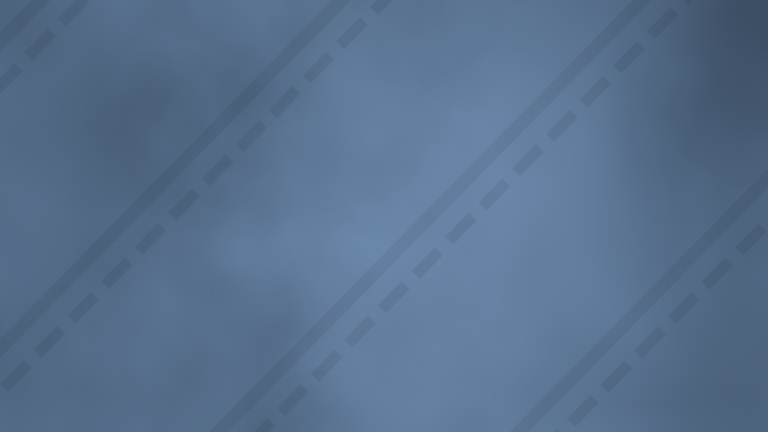
A Shadertoy shader for this background:

```glsl
// Lengths are in canvas heights
const vec3 DARK_BLUE  = vec3(0.25, 0.324, 0.414);
const vec3 LIGHT_BLUE = vec3(0.408, 0.522, 0.655);
const vec2 ALONG  = vec2(0.700, 0.714);
const vec2 ACROSS = vec2(0.714, -0.700);
const float SEAM_SPACING = 0.4967;
const float FIRST_SEAM   = -0.632;
const float SOLID_WIDTH  = 0.031;
const float DASH_OFFSET  = 0.0711;
const float DASH_PERIOD  = 0.1111;
const vec2  DASH_SIZE    = vec2(0.078, 0.026);
const vec4  DASH_SHIFT   = vec4(0.039, 0.0074, -0.028, -0.021);
const float SOLID_OPACITY = 0.062;
const float DASH_OPACITY  = 0.072;
const float EDGE_SOFTNESS = 0.005;
const float CLOUD_SCALE  = 3.2;
const float CLOUD_DEPTH  = 0.12;
const float MOTTLE_SCALE = 5.0;
const float MOTTLE_DEPTH = 0.30;

// Layered sines, each octave turned and bent by the last
float clouds(vec2 p) {
    const mat2 turn = mat2(0.8, 0.6, -0.6, 0.8);
    float sum = 0.0, amp = 0.6;
    for (int i = 0; i < 4; i++) {
        p = turn * p * 1.6 + vec2(1.7, 4.1);
        p += 0.4 * sin(p.yx * 1.2 + float(i));
        sum += amp * sin(p.x) * cos(p.y);
        amp *= 0.6;
    }
    return sum;
}

float hash(vec2 p) {
    vec3 q = fract(p.xyx * 0.1031);
    q += dot(q, q.yzx + 33.33);
    return fract((q.x + q.y) * q.z);
}

float valueNoise(vec2 p) {
    vec2 cell = floor(p), f = fract(p);
    f = f * f * (3.0 - 2.0 * f);
    float low  = mix(hash(cell), hash(cell + vec2(1, 0)), f.x);
    float high = mix(hash(cell + vec2(0, 1)), hash(cell + vec2(1, 1)), f.x);
    return mix(low, high, f.y);
}

// Uneven dye, centred on zero
float mottle(vec2 p) {
    const mat2 turn = mat2(0.8, 0.6, -0.6, 0.8);
    float sum = 0.0, amp = 0.5;
    for (int i = 0; i < 5; i++) {
        sum += amp * (valueNoise(p + 20.0) - 0.5);
        p = turn * p * 2.1;
        amp *= 0.45;
    }
    return sum;
}

float softSpot(vec2 p, vec2 centre, vec2 radii) {
    vec2 q = (p - centre) / radii;
    return exp(-dot(q, q));
}

// Broad light and shade, from 0 (dark) to 1 (light)
float clothTone(vec2 p) {
    float stain = mottle(p * MOTTLE_SCALE);

    // Drift the broad shapes so that their outlines stay ragged
    vec2 q = p + 0.25 * vec2(stain, mottle(p * MOTTLE_SCALE + 9.0));
    float tone = 0.42 + 0.51 * softSpot(q, vec2(1.04, 0.42), vec2(0.58, 0.85));

    // Pale curved streak through the middle
    float bend = (q.x - 0.78 - 0.55 * q.y * q.y) / 0.12;
    float streak = exp(-bend * bend) * (1.0 - smoothstep(0.72, 0.98, q.y));
    tone += streak * 0.09;

    // Dim patches near the sides
    tone -= 0.22 * softSpot(q, vec2(0.35, 0.70), vec2(0.22, 0.30));
    tone -= 0.11 * softSpot(q, vec2(0.61, 0.34), vec2(0.20, 0.12));
    tone -= 0.20 * softSpot(q, vec2(1.63, 0.73), vec2(0.14, 0.24));
    tone -= 0.26 * softSpot(p, vec2(1.78, 1.0), vec2(0.25));
    tone -= 0.20 * smoothstep(1.35, 1.78, q.x);
    return tone + CLOUD_DEPTH * clouds(p * CLOUD_SCALE) + MOTTLE_DEPTH * stain;
}

float coverage(float dist, float soft) {
    return 1.0 - smoothstep(-0.5 * soft, 0.5 * soft, dist);
}

// One solid band with a row of dashes beside it, repeated
float seamShade(vec2 p, float soft) {
    float d = dot(p, ACROSS) - FIRST_SEAM;
    float index = floor(d / SEAM_SPACING + 0.5);
    float side = d - index * SEAM_SPACING;
    float solid = coverage(abs(side) - 0.5 * SOLID_WIDTH, soft);

    float t = (dot(p, ALONG) - DASH_SHIFT[int(mod(index, 4.0))]) / DASH_PERIOD;
    float run = (fract(t + 0.5) - 0.5) * DASH_PERIOD;
    vec2 edge = abs(vec2(run, side - DASH_OFFSET)) - 0.5 * DASH_SIZE;
    float dash = coverage(max(edge.x, edge.y), soft);
    return max(solid * SOLID_OPACITY, dash * DASH_OPACITY);
}

void mainImage(out vec4 fragColor, in vec2 fragCoord) {
    vec2 p = fragCoord / iResolution.y;
    float soft = max(EDGE_SOFTNESS, 1.0 / iResolution.y);
    vec3 color = mix(DARK_BLUE, LIGHT_BLUE, clothTone(p));
    color *= 1.0 - seamShade(p, soft);
    fragColor = vec4(clamp(color, 0.0, 1.0), 1.0);
}
```
